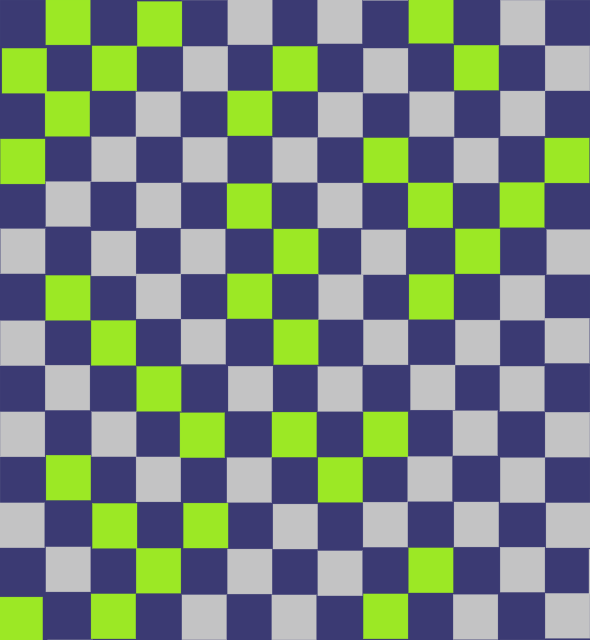
Give the GLSL for this pattern, as a Shadertoy shader.

```glsl
// Checkerboard of 13 x 14 cells: grey squares on navy, about a third of them lime.
// Each square is a soft-edged box, nudged a little off its grid place by a hash;
// the neighbouring cells are visited so that nudged squares may overlap the navy.

// Three hashed values in 0..1 for a cell
vec3 cellHash(vec2 cell) {
    vec3 phase = vec3(dot(cell, vec2(127.1, 311.7)),
                      dot(cell, vec2(269.5, 183.3)),
                      dot(cell, vec2(419.2, 371.9)));
    return fract(sin(phase) * 43758.55);
}

// Signed distance to an axis-aligned box
float boxDistance(vec2 p, vec2 halfSize) {
    vec2 d = abs(p) - halfSize;
    return length(max(d, 0.0)) + min(max(d.x, d.y), 0.0);
}

void mainImage(out vec4 fragColor, in vec2 fragCoord) {
    vec2 grid = fragCoord / iResolution.xy * vec2(13.0, 14.0);
    vec2 home = floor(grid);
    float softness = max(0.016, 7.0 / iResolution.y);

    vec3 color = vec3(0.23, 0.228, 0.45); // navy ground

    for (int y = -1; y <= 1; y++) {
        for (int x = -1; x <= 1; x++) {
            vec2 cell = home + vec2(x, y);
            if (mod(cell.x + cell.y, 2.0) > 0.5) continue; // navy cell

            // Mostly tiny nudges, now and then a larger one
            vec3 rnd = cellHash(cell);
            vec2 swing = rnd.xy * 2.0 - 1.0;
            vec2 nudge = 0.012 * swing + 0.04 * pow(abs(swing), vec2(6.0)) * sign(swing);

            float d = boxDistance(grid - cell - 0.5 - nudge, vec2(0.494));
            vec3 tint = rnd.z < 0.33 ? vec3(0.61, 0.91, 0.145) : vec3(0.765, 0.765, 0.77);
            color = mix(color, tint, 1.0 - smoothstep(-softness, softness, d));
        }
    }

    fragColor = vec4(color, 1.0);
}
```
